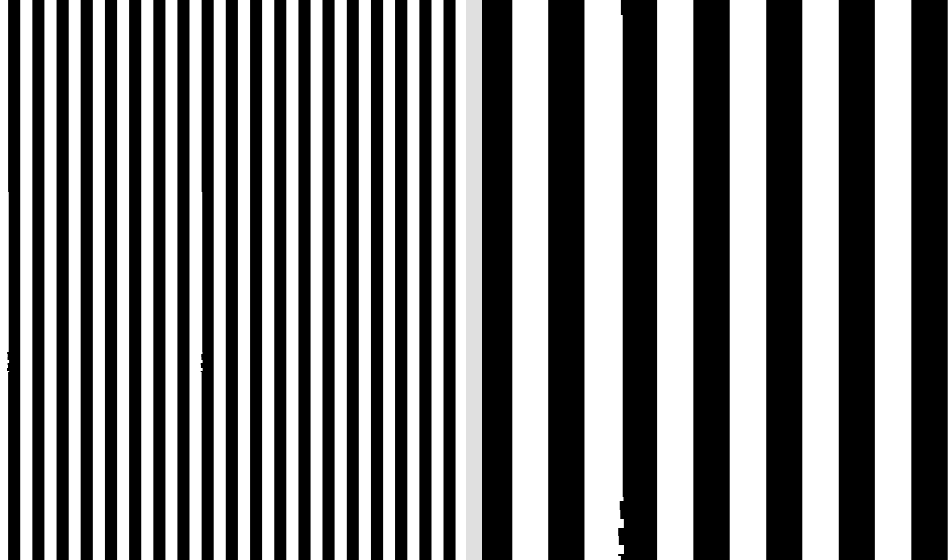
Left: the whole. Right: its middle third, enlarged.
Write a WebGL 2 fragment shader that draws this pattern.

```glsl
#version 300 es
precision highp float;
// Nineteen upright black bars on white, each as wide as the gap beside it.
// A signed distance to the nearest bar gives smooth edges; every eighth bar
// has a slightly stepped left edge with a short run of specks.

#define PERIOD 0.0519        // bar spacing, as a share of the canvas width
#define FIRST_EDGE 0.0175    // left edge of the first bar
#define BAR_WIDTH 0.0260     // black part of each period
#define EDGE_DRIFT 0.0004    // small shift of edges from bar to bar
#define WORN_EVERY 8.0       // bars between two worn edges
#define WORN_LAST 8.0        // index of the last worn bar
#define STEP_DEPTH 0.0013    // how far the worn edge recedes
#define STEP_TOP 0.658       // top of the receded stretch
#define SPECK_TOP 0.371      // top of the specks
#define SPECK_BOTTOM 0.336   // bottom of the specks
#define SPECK_ROWS 190.0     // speck rows over the canvas height
#define SPECK_DEPTH 0.0025   // depth of a speck

uniform vec2 u_resolution;
out vec4 fragColor;

const vec3 PAPER = vec3(1.0);
const vec3 INK = vec3(0.0);

float hash(vec2 p) {
    return fract(sin(dot(p, vec2(127.1, 311.7))) * 43758.5453);
}

// One inside the band from low to high, zero outside.
float band(float y, float low, float high) {
    return step(low, y) * step(y, high);
}

// Rightward shift of the left edge caused by wear.
float wornShift(float bar, float y) {
    float worn = step(mod(bar, WORN_EVERY), 0.5) * step(bar, WORN_LAST + 0.5);
    float receded = band(y, SPECK_TOP, STEP_TOP) * STEP_DEPTH;
    float rough = hash(vec2(bar / WORN_EVERY, floor(y * SPECK_ROWS))) - 0.5;
    float specks = band(y, SPECK_BOTTOM, SPECK_TOP) * rough * 2.0 * SPECK_DEPTH;
    return worn * (receded + specks);
}

// Distance to the edge of a bar, negative inside.
float barDistance(vec2 uv) {
    float along = (uv.x - FIRST_EDGE) / PERIOD;
    // Cells are centred on the bars so that shifted edges stay in their cell.
    float bar = floor(along + 0.25);
    float x = (along - bar) * PERIOD;
    float left = (hash(vec2(bar, 1.0)) - 0.5) * EDGE_DRIFT + wornShift(bar, uv.y);
    float right = BAR_WIDTH + (hash(vec2(bar, 2.0)) - 0.5) * EDGE_DRIFT;
    return max(left - x, x - right);
}

void main() {
    vec2 uv = gl_FragCoord.xy / u_resolution;
    float pixel = 1.0 / u_resolution.x;
    float ink = clamp(0.5 - barDistance(uv) / pixel, 0.0, 1.0);
    fragColor = vec4(mix(PAPER, INK, ink), 1.0);
}
```
